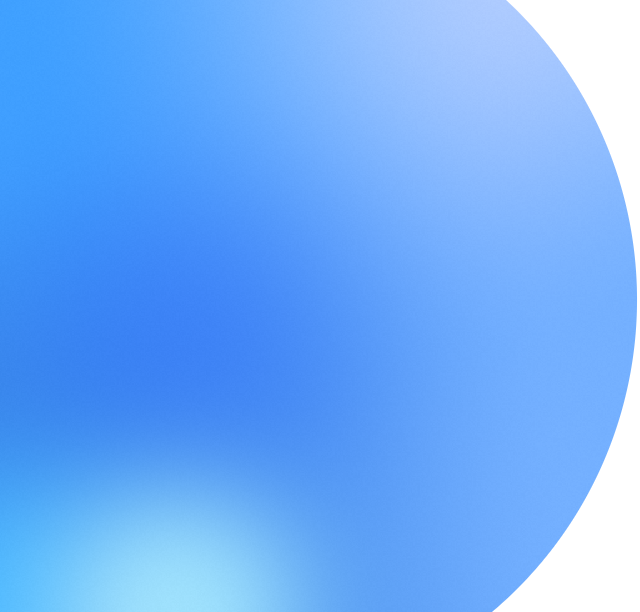
Write a Shadertoy shader that draws this background.

```glsl
// Large blue disc with soft azure, lavender and cyan glows on white, lightly grained.
#define DISC_CENTER vec2(0.3733, 0.5102)
#define DISC_RADIUS 0.6676
#define DEEP_CENTER vec2(0.31, 0.46)
#define DEEP_RADIUS 0.30
#define ICE_CENTER vec2(0.29, -0.01)
#define ICE_RADIUS 0.23
#define CYAN_CENTER vec2(0.0, -0.01)
#define CYAN_RADIUS 0.25
#define GLOW_FALLOFF 2.5
#define GRAIN_CELLS 490.0
#define GRAIN_AMOUNT 0.012

const vec3 AZURE    = vec3(0.25, 0.63, 1.00);
const vec3 COBALT   = vec3(0.22, 0.525, 0.91);
const vec3 DEEP     = vec3(0.22, 0.47, 0.98);
const vec3 SKY      = vec3(0.455, 0.69, 1.00);
const vec3 LAVENDER = vec3(0.69, 0.80, 1.00);
const vec3 CYAN     = vec3(0.28, 0.71, 1.00);
const vec3 ICE      = vec3(0.62, 0.88, 0.99);

float hash(vec2 cell) {
    vec3 q = fract(cell.xyx * 0.1031);
    q += dot(q, q.yzx + 33.33);
    return fract((q.x + q.y) * q.z);
}

// Soft round light: 1 at the centre, fading past the radius.
float glow(vec2 p, vec2 center, float radius, float falloff) {
    return exp(-pow(length(p - center) / radius, falloff));
}

vec3 discColor(vec2 p) {
    // Vertical ramps for the left and right sides
    vec3 left = mix(COBALT, AZURE, smoothstep(0.3, 0.8, p.y));
    float lift = p.y - 0.25 * (p.x - 0.75);
    vec3 right = mix(SKY, LAVENDER, smoothstep(0.4, 1.05, lift));

    // Slanted blend across the disc
    float start = mix(0.2, 0.0, p.y);
    float end = mix(0.98, 0.86, p.y);
    vec3 color = mix(left, right, smoothstep(start, end, p.x));

    // Dark core, then the lights at the lower left
    color = mix(color, DEEP, 0.6 * glow(p, DEEP_CENTER, DEEP_RADIUS, 2.0));
    color = mix(color, CYAN, glow(p, CYAN_CENTER, CYAN_RADIUS, GLOW_FALLOFF));
    return mix(color, ICE, glow(p, ICE_CENTER, ICE_RADIUS, GLOW_FALLOFF));
}

void mainImage(out vec4 fragColor, in vec2 fragCoord) {
    vec2 p = fragCoord / iResolution.y;

    // Fine grain inside the disc
    float grain = hash(floor(p * GRAIN_CELLS)) - 0.5;
    vec3 disc = discColor(p) + GRAIN_AMOUNT * grain;

    // Smooth disc edge over white
    float edge = length(p - DISC_CENTER) - DISC_RADIUS;
    float coverage = clamp(0.5 - edge * iResolution.y, 0.0, 1.0);
    fragColor = vec4(mix(vec3(1.0), disc, coverage), 1.0);
}
```
